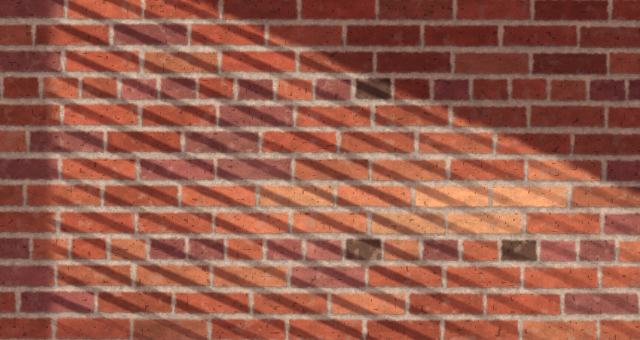
Write a Shadertoy shader that draws this texture.

```glsl
float hash(vec2 p) {
    vec3 q = fract(vec3(p.xyx) * 0.1031);
    q += dot(q, q.yzx + 33.33);
    return fract((q.x + q.y) * q.z);
}

float noise(vec2 p) {
    vec2 cell = floor(p), f = fract(p);
    f = f * f * (3.0 - 2.0 * f);
    return mix(mix(hash(cell), hash(cell + vec2(1, 0)), f.x),
               mix(hash(cell + vec2(0, 1)), hash(cell + vec2(1, 1)), f.x), f.y);
}

float fbm(vec2 p) {
    float sum = 0.0, amp = 0.53;
    for (int i = 0; i < 4; i++) {
        sum += amp * noise(p);
        p = p * 2.03 + 17.0;
        amp *= 0.5;
    }
    return sum;
}

float roundedBox(vec2 p, vec2 halfSize, float radius) {
    vec2 d = abs(p) - halfSize + radius;
    return length(max(d, 0.0)) + min(max(d.x, d.y), 0.0) - radius;
}

// Position of the first upright joint in a course
float courseOffset(float row, bool header) {
    if (header) return 1.71 - 0.062 * row;
    return mod(row, 2.0) < 0.5 ? 2.46 - 0.037 * row : 1.33 - 0.059 * row;
}

// Amount of shade: a slanted roof edge, a left post and thin slanted bars
float shade(vec2 p) {
    float ragged = fbm(p * 2.5) - 0.5;
    float roof = 1.0 - smoothstep(-0.2, 0.2, p.y - 0.44 * p.x + 3.18 + 0.25 * ragged);
    float post = 0.8 * (1.0 - smoothstep(1.6, 2.3, p.x + 0.3 * ragged));
    float slant = (p.y - 0.45 * p.x) / 0.935;
    float bar = 1.0 - smoothstep(0.09, 0.27, abs(fract(slant + 0.56) - 0.5) + 0.09 * ragged);
    bar *= (0.65 + 0.35 * noise(p * 0.6)) * (1.0 - 0.55 * smoothstep(14.0, 21.0, p.x));
    float foot = 0.6 * smoothstep(11.6, 12.2, p.y) * (1.0 - smoothstep(5.0, 11.0, p.x));
    return max(max(roof, post), max(0.85 * bar, foot));
}

void mainImage(out vec4 fragColor, in vec2 fragCoord) {
    // One unit is the height of a course, counted from the top
    float pixel = 12.71 / iResolution.y;
    vec2 p = vec2(fragCoord.x, iResolution.y - fragCoord.y) * pixel;

    // Courses of long bricks, with a course of short ones every sixth
    float y = p.y + 0.22 - 0.0036 * p.x;
    float row = floor(y);
    bool header = mod(row, 6.0) == 3.0;
    float brickLength = header ? 1.461 : 2.907;
    float x = (p.x - courseOffset(row, header)) / brickLength;
    vec2 id = vec2(floor(x) + 20.0, row + 5.0);
    vec2 local = (vec2(fract(x), fract(y)) - 0.5) * vec2(brickLength, 1.0);

    // Uneven brick outline
    vec2 jitter = vec2(hash(id + 3.1), hash(id + 8.7)) - 0.5;
    vec2 halfSize = 0.5 * vec2(brickLength, 1.0) - vec2(0.085, 0.125);
    float edge = roundedBox(local - 0.05 * jitter, halfSize, 0.06);
    edge += 0.09 * (fbm(p * 7.0) - 0.5);
    float brick = 1.0 - smoothstep(-0.03 - pixel, 0.03 + pixel, edge);

    // Brick colour, paler towards the sunlit middle
    float tone = hash(id);
    float rare = hash(id + 41.3);
    vec2 toGlow = (p - vec2(15.6, 8.3)) / vec2(7.5, 2.6);
    float pale = 0.55 * tone * tone + 0.5 * exp(-dot(toGlow, toGlow)) * (0.5 + tone);
    vec3 clay = mix(vec3(0.69, 0.33, 0.24), vec3(0.88, 0.60, 0.42), clamp(pale, 0.0, 1.0));
    clay = mix(clay, vec3(0.60, 0.35, 0.33), 0.75 * step(header ? 0.65 : 0.85, rare));
    clay = mix(clay, vec3(0.40, 0.30, 0.23), 0.8 * step(0.95, rare) * float(header));
    clay *= 0.9 + 0.2 * hash(id + 12.9);

    // Mottling, fine grain, pits and lime stains
    float mottle = fbm(p * vec2(2.5, 4.0) + id * 5.0);
    float grain = noise(p * 19.0);
    clay *= 0.82 + 0.3 * mottle + 0.1 * grain;
    clay *= 1.0 - 0.25 * smoothstep(0.83, 0.95, noise(p * 9.0 + 31.0));
    clay = mix(clay, vec3(0.80, 0.62, 0.52), 0.45 * smoothstep(0.58, 0.8, fbm(p * 3.0 + 60.0)));

    // Mortar with gritty relief and a dark line under each brick
    vec3 mortar = vec3(0.80, 0.69, 0.61) * (0.78 + 0.3 * fbm(p * 6.0) + 0.12 * grain);
    float recess = exp(-18.0 * abs(edge)) * smoothstep(-0.1, 0.3, local.y);
    mortar *= 1.0 - 0.35 * recess;

    // Shade darkens clay more than mortar
    float dark = shade(p);
    float depth = 0.85 + 0.3 * hash(id + 25.0);
    vec3 shadedClay = clay * mix(vec3(0.68, 0.52, 0.56), vec3(0.44, 0.36, 0.43), depth - 0.35);
    clay = mix(clay, shadedClay, dark);
    mortar = mix(mortar, mortar * vec3(0.68, 0.61, 0.61), dark);

    fragColor = vec4(clamp(mix(mortar, clay, brick), 0.0, 1.0), 1.0);
}
```
